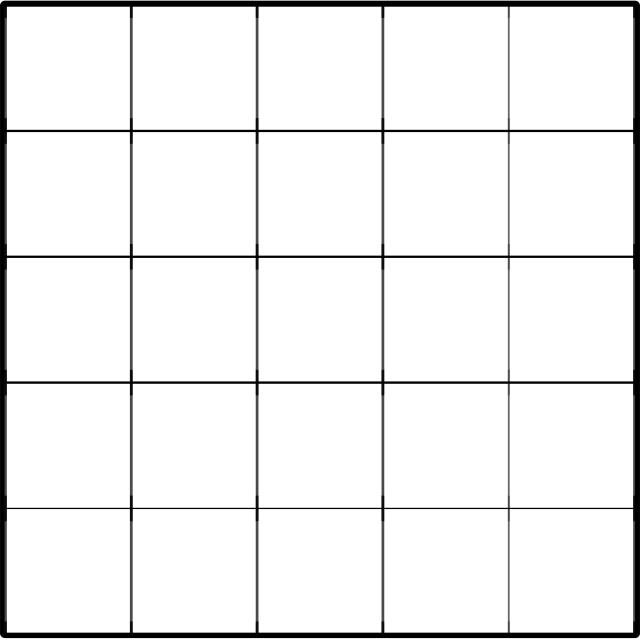
Reproduce this pattern procedurally as a three.js fragment shader.

```glsl
// Five by five white grid with grey uprights, black rows, joint ticks and a rounded frame.
varying vec2 vUv;

const float CELLS = 5.0;
const float PITCH = 0.1966;
const vec2 GRID_CENTER = vec2(0.5, 0.5005);
const float SOFT = 0.001;

const vec3 PAPER = vec3(1.0);
const vec3 INK = vec3(0.0);
const vec3 TICK_INK = vec3(0.05);
const vec3 GREY = vec3(0.29);
const vec3 PALE_GREY = vec3(0.4);

// Coverage of the inside of a shape from its signed distance.
float fill(float dist) {
  return 1.0 - smoothstep(-SOFT, SOFT, dist);
}

// Coverage of a straight band of a given width.
float band(float offset, float width) {
  return fill(abs(offset) - 0.5 * width);
}

float boxDistance(vec2 p, vec2 low, vec2 high, float radius) {
  vec2 q = abs(p - 0.5 * (low + high)) - 0.5 * (high - low) + radius;
  return length(max(q, 0.0)) + min(max(q.x, q.y), 0.0) - radius;
}

// One where the line index equals the chosen one.
float isLine(float index, float chosen) {
  return 1.0 - step(0.5, abs(index - chosen));
}

void main() {
  // Nearest grid line on each axis, and the distance to it.
  vec2 gridPos = (vUv - GRID_CENTER) / PITCH + 0.5 * CELLS;
  vec2 index = clamp(floor(gridPos + 0.5), 0.0, CELLS);
  vec2 offset = (gridPos - index) * PITCH;

  // The last inner upright and the lowest inner row are finer.
  float fineColumn = isLine(index.x, CELLS - 1.0);
  float fineRow = isLine(index.y, 1.0);

  // Grey uprights.
  vec3 color = PAPER;
  vec3 uprightColor = mix(GREY, PALE_GREY, fineColumn);
  color = mix(color, uprightColor, band(offset.x, mix(0.0043, 0.0028, fineColumn)));

  // Dark ticks where uprights meet rows.
  float tick = band(offset.x, mix(0.004, 0.0026, fineColumn)) * band(offset.y, 0.04);
  color = mix(color, mix(TICK_INK, GREY, fineColumn), tick);

  // Black rows.
  color = mix(color, INK, band(offset.y, mix(0.0036, 0.002, fineRow)));

  // Heavy frame with rounded outer corners.
  float outer = fill(boxDistance(vUv, vec2(0.0, 0.003), vec2(1.0, 0.999), 0.008));
  float inner = fill(boxDistance(vUv, vec2(0.0072, 0.0115), vec2(0.9922, 0.9897), 0.001));
  color = mix(color, INK, 1.0 - inner);
  color = mix(PAPER, color, outer);

  gl_FragColor = vec4(color, 1.0);
}
```
